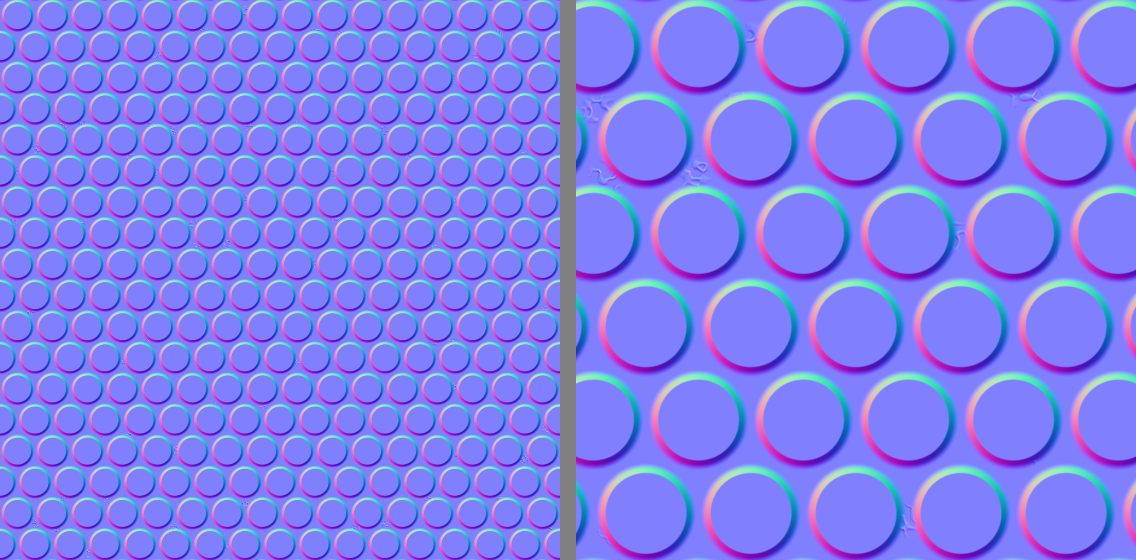
Left: the whole. Right: its middle third, enlarged.
Write a Shadertoy shader that draws this texture map.

```glsl
// Tangent-space normal map of staggered round studs with sparse surface scuffs.

const vec2 STUDS = vec2(16.0, 18.0);   // studs across, rows down
const float INNER_RADIUS = 0.385;      // flat top, in stud spacings
const float FADE_START = 0.415;        // bevel begins to level out
const float OUTER_RADIUS = 0.485;      // foot of the bevel
const float BEVEL_TILT = 0.94;
const float SCUFF_CELLS = 24.0;
const float SCUFF_DENSITY = 0.22;
const float GRAIN_CELLS = 220.0;

float hash(vec2 p) {
    return fract(sin(dot(p, vec2(127.1, 311.7))) * 43758.5453);
}

// Value noise that wraps after a whole number of cells.
float wrapNoise(vec2 p, float period) {
    vec2 cell = floor(p);
    vec2 f = fract(p);
    f = f * f * (3.0 - 2.0 * f);
    vec2 a = mod(cell, period);
    vec2 b = mod(cell + 1.0, period);
    return mix(mix(hash(a), hash(vec2(b.x, a.y)), f.x),
               mix(hash(vec2(a.x, b.y)), hash(b), f.x), f.y);
}

// Offset to the closest stud centre in one row, in stud spacings.
vec2 studOffset(vec2 p, float row) {
    float shift = 0.5 * mod(row + 1.0, 2.0);
    return vec2(fract(p.x + shift) - 0.5,
                (p.y - row - 0.5) * STUDS.x / STUDS.y);
}

// Sideways tilt of the bevel around a stud.
vec2 bevelTilt(vec2 offset, float blur) {
    float r = length(offset);
    float rise = smoothstep(INNER_RADIUS - blur, INNER_RADIUS + blur, r);
    float fall = 1.0 - smoothstep(FADE_START, OUTER_RADIUS, r);
    return vec2(-offset.x, offset.y) / max(r, 0.001) * rise * fall * BEVEL_TILT;
}

// Small irregular patches where the surface is scuffed.
float scuffMask(vec2 uv, float cells) {
    vec2 p = uv * cells;
    vec2 cell = floor(p);
    vec2 jitter = vec2(hash(cell + 3.7), hash(cell + 9.2));
    float d = length(fract(p) - mix(vec2(0.3), vec2(0.7), jitter));
    return step(hash(cell + 17.3), SCUFF_DENSITY) * (1.0 - smoothstep(0.12, 0.3, d));
}

// Thin raised curls along a noise contour.
float curlHeight(vec2 uv) {
    float n = wrapNoise(uv * GRAIN_CELLS, GRAIN_CELLS);
    return 1.0 - smoothstep(0.0, 0.16, abs(n - 0.5));
}

vec2 curlTilt(vec2 uv, float stepSize) {
    float h = curlHeight(uv);
    return vec2(h - curlHeight(uv + vec2(stepSize, 0.0)),
                h - curlHeight(uv + vec2(0.0, stepSize)));
}

void mainImage(out vec4 fragColor, in vec2 fragCoord) {
    vec2 uv = fragCoord / iResolution.xy;
    vec2 p = uv * STUDS;
    float blur = max(0.01, 0.6 * STUDS.x / iResolution.y);

    // Bevels, including those reaching over from the adjacent rows
    vec2 tilt = vec2(0.0);
    float nearest = 1.0;
    for (int i = -1; i <= 1; i++) {
        vec2 offset = studOffset(p, floor(p.y) + float(i));
        tilt += bevelTilt(offset, blur);
        nearest = min(nearest, length(offset));
    }

    // Scuffs only in the gaps between studs
    float gap = smoothstep(FADE_START, OUTER_RADIUS, nearest);
    tilt += curlTilt(uv, 0.0013) * scuffMask(uv, SCUFF_CELLS) * gap * 0.4;

    // Unit normal packed as colour
    tilt /= max(1.0, length(tilt) / BEVEL_TILT);
    vec3 normal = vec3(tilt, sqrt(1.0 - dot(tilt, tilt)));
    fragColor = vec4(normal * 0.5 + 0.5, 1.0);
}
```
